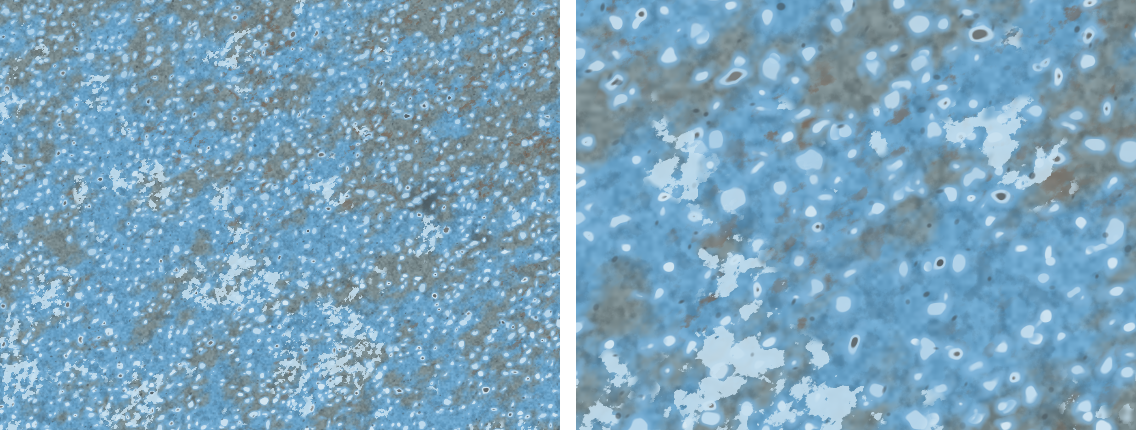
Left: the whole. Right: its middle third, enlarged.
Give the GLSL for this texture, as a Shadertoy shader.

```glsl
// Weathered blue paint with grime streaks, pale chips, rust flecks and dark stains

float hash(vec2 p) {
    vec3 q = fract(p.xyx * vec3(0.1031, 0.1030, 0.0973));
    q += dot(q, q.yzx + 33.33);
    return fract((q.x + q.y) * q.z);
}

float noise(vec2 p) {
    vec2 i = floor(p), f = fract(p);
    f = f * f * (3.0 - 2.0 * f);
    return mix(mix(hash(i), hash(i + vec2(1, 0)), f.x),
               mix(hash(i + vec2(0, 1)), hash(i + vec2(1, 1)), f.x), f.y);
}

float fbm(vec2 p) {
    float sum = 0.0, gain = 0.5;
    for (int i = 0; i < 5; i++) {
        sum += gain * noise(p);
        p = mat2(1.6, 1.2, -1.2, 1.6) * p + 7.3;
        gain *= 0.53;
    }
    return sum;
}

mat2 rotate(float a) {
    return mat2(cos(a), -sin(a), sin(a), cos(a));
}

// Nearest scattered oval: x = signed distance, y = its random seed
vec2 ovals(vec2 p, float scale, float density) {
    vec2 q = p * scale, nearest = vec2(1.0, 0.0);
    for (int y = -1; y <= 1; y++)
    for (int x = -1; x <= 1; x++) {
        vec2 cell = floor(q) + vec2(x, y);
        float local = density * (0.6 + 0.8 * noise(cell * 0.3 + scale));
        if (hash(cell + scale) > local) continue;
        vec2 center = cell + 0.1 + 0.8 * vec2(hash(cell + 11.7), hash(cell + 37.1));
        float size = hash(cell + 53.9);
        float longAxis = mix(0.14, 0.32, size * size);
        float shortAxis = longAxis * mix(0.45, 0.9, hash(cell + 71.3));
        vec2 d = (q - center) * rotate(-0.65 + 1.6 * (hash(cell + 91.5) - 0.5));
        float dist = (length(d / vec2(longAxis, shortAxis)) - 1.0) * shortAxis / scale;
        if (dist < nearest.x) nearest = vec2(dist, hash(cell + 113.2));
    }
    return nearest;
}

// Pale chip with a soft blue rim; some are worn through to a dark core
vec3 addChips(vec3 color, vec2 p, float scale, float density, float soft) {
    vec2 chip = ovals(p, scale, density);
    float d = chip.x + 0.005 * (noise(p * 150.0) - 0.5);
    float fade = 0.7 + 0.3 * smoothstep(1.0, 0.3, p.y);
    color = mix(color, vec3(0.50, 0.71, 0.86), 0.75 * smoothstep(0.006, 0.0005, d));
    vec3 pale = mix(vec3(0.62, 0.79, 0.91), vec3(0.84, 0.91, 0.95), fract(chip.y * 7.0) * 0.5 + 0.5);
    color = mix(color, pale, fade * smoothstep(soft, -soft, d));
    vec3 core = mix(vec3(0.25, 0.29, 0.31), vec3(0.48, 0.47, 0.45), fract(chip.y * 23.0));
    float worn = step(chip.y, 0.17) * smoothstep(soft, -soft, d + 0.0028);
    return mix(color, core, 0.85 * worn);
}

float stain(vec2 p, vec2 center, float radius) {
    vec2 d = (p - center) / radius;
    return exp(-dot(d, d)) * smoothstep(0.42, 0.62, fbm(p * 32.0));
}

void mainImage(out vec4 fragColor, in vec2 fragCoord) {
    vec2 p = fragCoord / iResolution.y;
    float soft = max(0.0009, 0.6 / iResolution.y);

    // Blue paint under small diagonal patches of grime
    vec2 along = p * rotate(-0.6);
    float streaks = 0.55 * fbm(along * vec2(8.0, 15.0) + 3.0);
    float patches = 0.55 * fbm(along * vec2(22.0, 34.0) + 19.0);
    float dirtier = 0.09 * (p.y - 0.5) + 0.035 * (p.x - 0.6);
    float grime = smoothstep(0.45, 0.70, streaks + patches + dirtier);
    vec3 color = mix(vec3(0.41, 0.638, 0.79), vec3(0.48, 0.55, 0.565), grime);

    // Mottling and fine grain
    color *= 1.0 - 0.11 * smoothstep(0.50, 0.72, fbm(p * 80.0 + 5.0));
    color += 0.09 * (noise(p * 230.0) - 0.5) + 0.05 * (noise(p * 120.0) - 0.5);

    // Rust flecks, denser toward the top and right
    float rustArea = smoothstep(0.45, 0.8, fbm(p * 9.0 + 31.0) + 0.2 * (p.y - 0.5) + 0.1 * (p.x - 0.6));
    float rust = rustArea * smoothstep(0.58, 0.76, fbm(along * vec2(65.0, 90.0)));
    color = mix(color, vec3(0.47, 0.39, 0.33), 0.7 * rust);

    // Dark stains
    float dark = stain(p, vec2(0.99, 0.53), 0.05) + stain(p, vec2(1.12, 0.46), 0.028)
               + stain(p, vec2(1.28, 0.41), 0.025) + 0.7 * stain(p, vec2(0.11, 0.02), 0.025);
    color = mix(color, vec3(0.27, 0.34, 0.38), 0.8 * min(dark, 1.0));

    // Chips in two sizes
    color = addChips(color, p, 49.0, 0.44, soft);
    color = addChips(color, p + 0.37, 33.0, 0.43, soft);

    // Crumbly flaked clusters toward the lower left
    float flakeArea = smoothstep(0.42, 0.72, fbm(p * 9.0 + 43.0) - 0.25 * length(p - vec2(0.25, 0.18)));
    float flakes = smoothstep(0.62, 0.68, fbm(along * vec2(75.0, 95.0) + 61.0) + 0.16 * flakeArea);
    color = mix(color, vec3(0.78, 0.88, 0.94), 0.85 * flakes * smoothstep(0.05, 0.3, flakeArea));

    // Tiny dark specks
    vec2 speck = ovals(p + 2.1, 95.0, 0.12);
    color = mix(color, vec3(0.27, 0.32, 0.35), 0.7 * speck.y * smoothstep(soft, -soft, speck.x));

    fragColor = vec4(clamp(color, 0.0, 1.0), 1.0);
}
```
